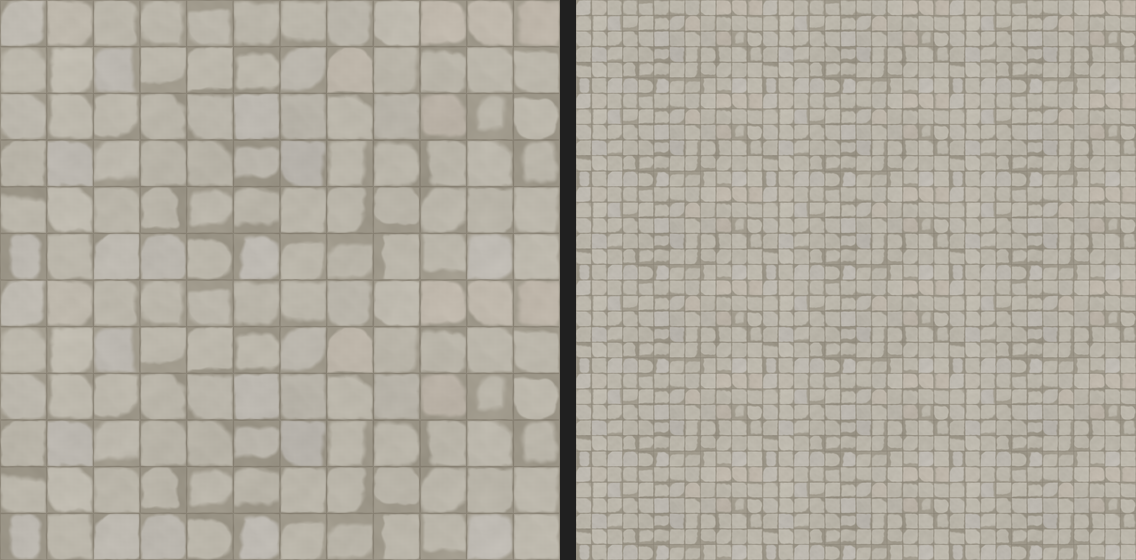
Left: one tile. Right: repeated 3 by 3.
Reproduce this texture procedurally as a Shadertoy shader.

```glsl
// Twelve by twelve square glazed tiles with thin dark joints. Each tile carries a
// pale patch: a rounded box with random insets and corners, roughened by cellular
// noise and layered sines, over a brown-grey stain. Rows recur every half canvas.

const float TILES = 12.0;
const float ROW_PERIOD = 6.0;
const float TAU = 6.28319;

const vec3 GLAZE = vec3(0.735, 0.717, 0.671);
const vec3 COOL_GLAZE = vec3(0.732, 0.716, 0.688);
const vec3 WARM_GLAZE = vec3(0.742, 0.706, 0.658);
const vec3 STAIN = vec3(0.615, 0.592, 0.538);
const vec3 JOINT = vec3(0.510, 0.482, 0.428);

vec4 hash4(vec2 p) {
    vec4 q = fract(p.xyxy * vec4(0.1031, 0.1030, 0.0973, 0.1099));
    q += dot(q, q.wzxy + 33.33);
    return fract((q.xxyz + q.yzzw) * q.zywx);
}

// Distance to the nearest scattered point
float cellular(vec2 p, vec2 seed) {
    vec2 cell = floor(p);
    float nearest = 2.0;
    for (int y = -1; y <= 1; y++)
    for (int x = -1; x <= 1; x++) {
        vec2 c = cell + vec2(x, y);
        vec2 point = c + hash4(c + seed * 13.0 + 40.0).xy;
        nearest = min(nearest, distance(p, point));
    }
    return nearest;
}

// Layered sines, roughly -1 to 1
float waves(vec2 p, vec4 phase) {
    vec4 a = phase * TAU;
    return 0.5 * sin(p.x * 7.0 + a.x + 1.5 * sin(p.y * 6.0 + a.y))
         + 0.3 * sin(p.y * 13.0 + a.z + 1.5 * sin(p.x * 11.0 + a.w))
         + 0.2 * sin((p.x + p.y) * 23.0 + a.y);
}

// Signed distance to a box with one radius per corner
float roundedBox(vec2 p, vec2 halfSize, vec4 radii) {
    vec2 side = p.x > 0.0 ? radii.xy : radii.zw;
    float r = min(p.y > 0.0 ? side.x : side.y, min(halfSize.x, halfSize.y));
    vec2 q = abs(p) - halfSize + r;
    return min(max(q.x, q.y), 0.0) + length(max(q, 0.0)) - r;
}

// Coverage of the pale glaze inside one tile
float glazePatch(vec2 uv, vec2 id, float pixel) {
    vec4 inset = 0.008 + 0.24 * pow(hash4(id + 11.0), vec4(6.0));
    vec4 radii = 0.05 + 0.55 * pow(hash4(id + 29.0), vec4(3.0));
    vec4 phase = hash4(id + 53.0);
    vec2 low = inset.xy, high = 1.0 - inset.zw;

    // Lean the sides and bend the outline before measuring
    vec2 p = uv - 0.5 * (low + high);
    p += 0.16 * (phase.zw - 0.5) * p.yx;
    float d = roundedBox(p, 0.5 * (high - low), radii);
    float rough = mix(0.012, 0.05, phase.y * phase.y);
    d += rough * waves(uv * 0.8, phase) + 0.07 * (cellular(uv * 3.7, id) - 0.45);
    float soft = mix(0.022, 0.065, phase.x) + 0.5 * pixel;
    return 1.0 - smoothstep(-soft, soft, d);
}

void mainImage(out vec4 fragColor, in vec2 fragCoord) {
    vec2 canvas = fragCoord / iResolution.xy;
    vec2 grid = canvas * TILES;
    float pixel = TILES / min(iResolution.x, iResolution.y);
    vec2 id = mod(floor(grid), vec2(TILES, ROW_PERIOD));
    vec2 uv = fract(grid);
    vec4 rnd = hash4(id + 71.0);

    // Glaze tint, broad clouds, faint creases and brushed streaks
    vec3 glaze = mix(GLAZE, COOL_GLAZE, smoothstep(0.6, 1.0, rnd.x));
    glaze = mix(glaze, WARM_GLAZE, 0.8 * smoothstep(0.93, 0.99, rnd.y));
    float cloud = waves(uv * 0.7, rnd);
    float crease = cellular(uv * vec2(2.5, 3.5) + 0.3 * cloud, id + 5.0);
    float streak = sin(uv.y * 75.0 + 2.0 * cloud) + sin(uv.x * 62.0 + cloud);
    glaze += 0.026 * (rnd.z - 0.5) + 0.008 * cloud;
    glaze += 0.020 * (crease - 0.45) + 0.0012 * streak;

    // Stain beneath, deeper in places
    vec3 stain = STAIN + 0.04 * (rnd.w - 0.5) + 0.014 * cloud;
    vec3 color = mix(stain, glaze, glazePatch(uv, id, pixel));

    // Thin joint with an uneven strength and a soft grimy border
    vec2 toEdge = min(uv, 1.0 - uv);
    float edge = min(toEdge.x, toEdge.y);
    float uneven = waves(uv * 1.3, rnd.wzyx);
    float width = 0.010 + 0.004 * uneven;
    float line = 1.0 - smoothstep(width - 0.5 * pixel, width + 0.010 + 0.5 * pixel, edge);
    color = mix(color, STAIN, 0.2 * (1.0 - smoothstep(0.0, 0.06, edge)));
    color = mix(color, JOINT, (0.78 + 0.12 * uneven) * line);

    // Slow shading over the whole floor, in whole periods
    color += 0.006 * sin(TAU * canvas.x + 1.0) + 0.006 * sin(2.0 * TAU * canvas.y + 2.0);

    fragColor = vec4(color, 1.0);
}
```
